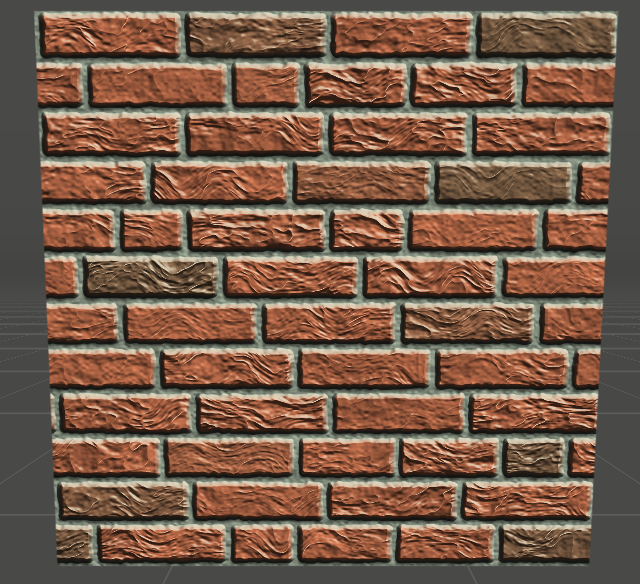
A WebGL 2 fragment shader for this texture:

```glsl
#version 300 es
precision highp float;
// A tilted brick panel of twelve courses in front of a grey floor grid.
// A homography flattens the panel; each course picks a bond pattern, and a
// height field of bricks and wrinkles is lit from the upper right.
uniform vec2 u_resolution;
out vec4 fragColor;

const float COURSES = 12.0;
const vec3 BACKDROP = vec3(0.285, 0.285, 0.28);
const vec3 CLAY = vec3(0.60, 0.345, 0.235);
const vec3 BURNT = vec3(0.43, 0.33, 0.24);
const vec3 MORTAR = vec3(0.50, 0.54, 0.48);
const vec3 CREAM = vec3(0.90, 0.87, 0.78);
const vec3 LIGHT = vec3(0.44, 0.62, 0.65);

// Start of the first joint in each course, bottom to top
const float SHIFT[12] = float[12](0.073, 0.003, 0.202, 0.012, 0.198, 0.133,
                                  0.064, 0.132, 0.189, 0.002, 0.084, 0.005);

float hash(vec2 p) {
  vec3 q = fract(p.xyx * vec3(0.1031, 0.1030, 0.0973));
  q += dot(q, q.yzx + 33.33);
  return fract((q.x + q.y) * q.z);
}

float noise(vec2 p) {
  vec2 i = floor(p), f = fract(p);
  f = f * f * (3.0 - 2.0 * f);
  return mix(mix(hash(i), hash(i + vec2(1, 0)), f.x),
             mix(hash(i + vec2(0, 1)), hash(i + vec2(1, 1)), f.x), f.y);
}

float fbm(vec2 p) {
  float sum = 0.0, amp = 0.5;
  for (int i = 0; i < 3; i++) {
    sum += amp * noise(p);
    p = p * 2.1 + 17.3;
    amp *= 0.5;
  }
  return sum / 0.875;
}

// Inner joints of a course: plain stretchers, or mixes with cut bricks
vec4 bond(int row) {
  if (row == 0 || row == 10) return vec4(0.25, 0.375, 0.56, 0.752);
  if (row == 2) return vec4(0.248, 0.434, 0.625, 0.746);
  if (row == 7) return vec4(0.12, 0.373, 0.512, 0.751);
  return vec4(0.25, 0.5, 0.75, 0.75);
}

// x: signed distance to the brick around p, y: random seed of that brick
vec2 brick(vec2 p) {
  int row = int(clamp(floor(p.y), 0.0, COURSES - 1.0));
  float s = fract(p.x / COURSES - SHIFT[row]);
  vec4 joints = bond(row);
  float left = 0.0, right = 1.0, index = 0.0;
  for (int i = 0; i < 4; i++) {
    if (s >= joints[i]) { left = joints[i]; index += 1.0; }
    else right = min(right, joints[i]);
  }
  vec2 center = vec2(0.5 * (left + right) * COURSES, 0.53);
  vec2 halfSize = vec2(0.5 * (right - left) * COURSES - 0.10, 0.395);
  vec2 q = abs(vec2(s * COURSES, p.y - float(row)) - center) - halfSize + 0.06;
  float d = length(max(q, 0.0)) + min(max(q.x, q.y), 0.0) - 0.06;
  float wobble = noise(p * vec2(9.0, 7.0)) + noise(p * 3.0) - 1.0;
  return vec2(d + 0.035 * wobble, hash(vec2(float(row) + 3.0, index + 11.0)));
}

// Raised bricks with folded faces, and grain everywhere
float height(vec2 p) {
  vec2 b = brick(p);
  float body = smoothstep(0.06, -0.07, b.x);
  vec2 q = p * vec2(1.7, 4.0) + b.y * 91.0;
  q.y += 2.2 * noise(p * 1.3 + b.y * 37.0);
  float fold = 1.0 - abs(2.0 * fbm(q) - 1.0);
  float relief = mix(0.07, 0.21, fract(b.y * 7.31)) * fold;
  return body * (0.13 + relief) + 0.022 * noise(p * vec2(12.0, 15.0));
}

vec3 wall(vec2 p) {
  // Surface normal by finite differences
  float e = 0.022, h = height(p);
  vec2 slope = vec2(height(p + vec2(e, 0)) - h, height(p + vec2(0, e)) - h) / e;
  vec3 n = normalize(vec3(-slope, 1.0));
  float lit = max(dot(n, LIGHT), 0.0) / LIGHT.z;
  float glint = smoothstep(0.30, 0.88, dot(n.xy, normalize(LIGHT.xy)));

  // Clay tone per brick, with mottling
  vec2 b = brick(p);
  float body = smoothstep(0.03, -0.03, b.x);
  vec3 clay = mix(CLAY, BURNT, smoothstep(0.80, 0.95, b.y));
  clay *= 0.82 + 0.36 * fbm(p * 1.8 + b.y * 50.0);

  // Mortar darkened by the shadow of the brick above and to the right
  float shadow = smoothstep(0.05, -0.06, brick(p + vec2(0.05, 0.11)).x);
  vec3 mortar = MORTAR * (0.85 + 0.3 * noise(p * 6.0)) * (1.0 - 0.5 * shadow);
  vec3 color = mix(mortar, clay, body) * mix(0.32, 1.0, lit);
  return mix(color, CREAM, 0.85 * glint);
}

// Faint floor lines meeting at the horizon
vec3 backdrop(vec2 c, float centerX, float pixel) {
  float depth = 0.537 - c.y;
  float d = max(depth, 0.001);
  vec2 grid = vec2((c.x - centerX) / d + 0.5, 0.59 / d - 0.41);
  vec2 away = abs(fract(grid + 0.5) - 0.5) * vec2(d, d * d / 0.59);
  float line = 1.0 - smoothstep(0.0004, 0.0008 + pixel, min(away.x, away.y));
  float haze = 0.02 * exp(-abs(depth) * 14.0);
  return BACKDROP - haze + 0.08 * line * smoothstep(0.01, 0.12, depth);
}

void main() {
  vec2 uv = gl_FragCoord.xy / u_resolution;
  float pixel = 1.0 / u_resolution.y;

  // Flatten the trapezoid to panel coordinates
  float top = 0.981, bottom = 0.031, shrink = 0.91;
  float t = (top - uv.y) / (top - bottom);
  float left = mix(0.0534, 0.0898, t), right = mix(0.966, 0.9206, t);
  float v = t * shrink / mix(1.0, shrink, t);
  vec2 p = COURSES * vec2((uv.x - left) / (right - left), 1.0 - v);

  float inside = min(min(uv.x - left, right - uv.x), min(uv.y - bottom, top - uv.y));
  float aspect = u_resolution.x / u_resolution.y;
  vec3 color = backdrop(uv * vec2(aspect, 1.0), 0.5 * aspect, pixel);
  color = mix(color, wall(p), smoothstep(-pixel, pixel, inside));
  fragColor = vec4(color, 1.0);
}
```
